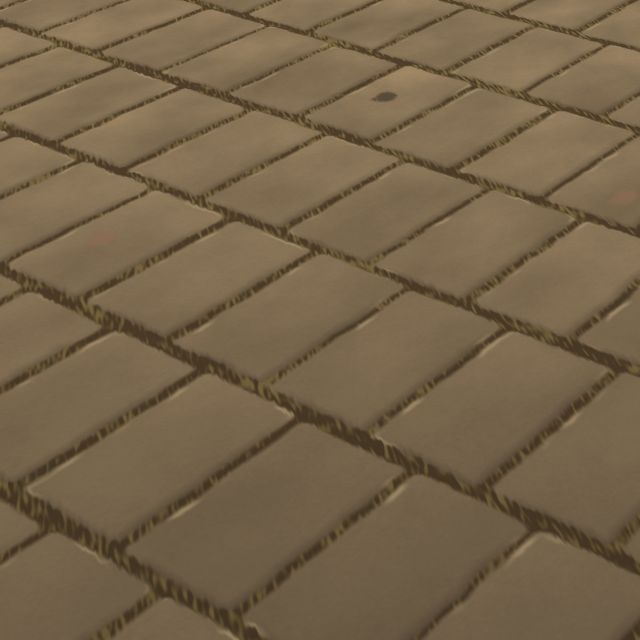
A WebGL 1 fragment shader for this texture:

```glsl
precision highp float;
// Worn running-bond stone pavers in perspective, with soil and dry grass in the joints.
uniform vec2 u_resolution;

vec2 hash2(vec2 p) {
  return fract(sin(vec2(dot(p, vec2(127.1, 311.7)), dot(p, vec2(269.5, 183.3)))) * 43758.545);
}

float gradientNoise(vec2 p) {
  vec2 i = floor(p), f = fract(p), s = f * f * f * (f * (f * 6.0 - 15.0) + 10.0);
  float a = dot(hash2(i) * 2.0 - 1.0, f);
  float b = dot(hash2(i + vec2(1, 0)) * 2.0 - 1.0, f - vec2(1, 0));
  float c = dot(hash2(i + vec2(0, 1)) * 2.0 - 1.0, f - vec2(0, 1));
  float d = dot(hash2(i + 1.0) * 2.0 - 1.0, f - 1.0);
  return mix(mix(a, b, s.x), mix(c, d, s.x), s.y);
}

float fbm(vec2 p) {
  float sum = 0.0, amp = 0.6;
  for (int i = 0; i < 4; i++) {
    sum += amp * gradientNoise(p);
    p = mat2(1.6, 1.2, -1.2, 1.6) * p + 7.3;
    amp *= 0.5;
  }
  return sum;
}

float roundedBox(vec2 p, vec2 halfSize, float radius) {
  vec2 q = abs(p) - halfSize + radius;
  return length(max(q, 0.0)) + min(max(q.x, q.y), 0.0) - radius;
}

void main() {
  vec2 uv = gl_FragCoord.xy / u_resolution;

  // Ground plane: x counts pavers along a course, y counts courses
  float depth = 1.911 - uv.y;
  vec2 ground = vec2(5.73 * (2.669 - uv.x), 2.278 * (uv.x + 2.865)) / depth - vec2(0.05, 3.895);
  vec2 metric = ground * vec2(1.0, 2.3);

  // Irregular edges, with upright blades fraying the course joints
  float blades = gradientNoise(uv / depth * vec2(210.0, 65.0));
  float tufts = gradientNoise(metric * 1.7 + 31.0);
  vec2 wobble = vec2(fbm(metric * 2.2), fbm(metric * 2.2 + 19.0));
  ground += wobble * vec2(0.05, 0.03);
  ground.y += blades * 0.022;

  // Half-offset courses; each paver has its own size and position
  float course = floor(ground.y);
  ground.x += 0.5 * mod(course, 2.0);
  vec2 id = vec2(floor(ground.x), course);
  vec2 cell = fract(ground) - 0.5;
  vec2 rnd = hash2(id + 3.7), rnd2 = hash2(id + 41.3);
  vec2 local = cell * vec2(1.0, 2.3);
  vec2 halfSize = vec2(0.468, 1.078) - 0.022 * rnd;
  float dist = roundedBox(local - (rnd2 - 0.5) * vec2(0.025, 0.05), halfSize, 0.07);
  dist += 0.025 * max(tufts, 0.0) + 0.012 * fbm(metric * 9.0);

  // Paver body: lighter in the distance, with a tone of its own
  vec3 paver = mix(vec3(0.435, 0.368, 0.278), vec3(0.545, 0.462, 0.347), smoothstep(-0.05, 1.05, uv.y));
  paver *= 1.0 + 0.07 * (rnd.x - 0.5) + 0.05 * cell.y + 0.05 * cell.x;

  // Broad stains grow stronger with distance; fine relief covers the surface
  float stain = fbm(metric * vec2(1.1, 0.65) + rnd2 * 9.0);
  paver *= 1.0 + stain * mix(0.10, 0.34, uv.y);
  paver *= 1.0 + 0.035 * fbm(metric * vec2(14.0, 8.0)) + 0.035 * gradientNoise(metric * vec2(38.0, 20.0));

  // Occasional pink scuffs and dark pits
  vec2 spot = (local - (rnd - 0.5) * vec2(0.4, 1.2)) * vec2(1.7, 1.0);
  float spotSize = length(spot) + 0.20 * fbm(metric * 5.0);
  float scuff = 1.0 - smoothstep(0.10, 0.24, spotSize);
  paver = mix(paver, vec3(0.55, 0.42, 0.32), 0.65 * scuff * step(0.86, rnd2.x));
  paver *= 1.0 - 0.35 * scuff * step(0.94, rnd2.y);

  // Shaded near edges and pale, chipped far edges
  float rim = smoothstep(-0.10, 0.01, dist);
  float farSide = smoothstep(-0.1, 0.25, max(cell.x - 0.2, cell.y - 0.25));
  paver *= 1.0 - 0.16 * rim * (1.0 - farSide);
  float chip = smoothstep(0.05, 0.35, gradientNoise(metric * vec2(3.0, 2.3) + 5.0));
  float edgeLine = smoothstep(-0.06, -0.02, dist) * (1.0 - smoothstep(-0.01, 0.025, dist));
  paver = mix(paver, vec3(0.64, 0.56, 0.42), 0.75 * edgeLine * farSide * chip);

  // Dark soil with olive grass blades
  float grass = smoothstep(-0.15, 0.45, blades + 0.6 * tufts);
  vec3 joint = mix(vec3(0.265, 0.208, 0.138), vec3(0.46, 0.395, 0.235), grass * 0.8);
  joint *= mix(0.95, 1.18, uv.y);

  vec3 color = mix(paver, joint, smoothstep(-0.022, 0.035, dist));
  gl_FragColor = vec4(color, 1.0);
}
```
